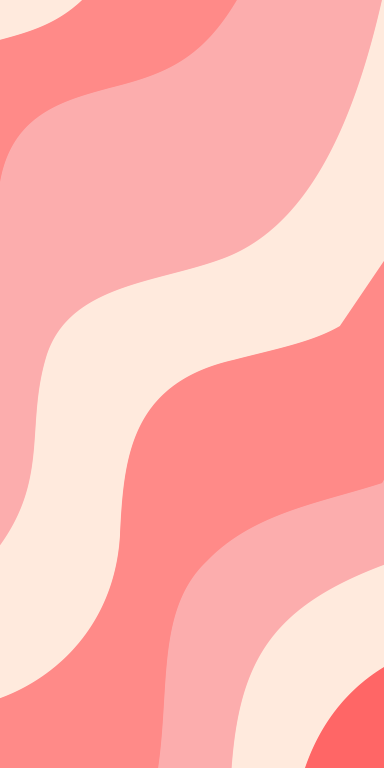
Write a Shadertoy shader that draws this background.

```glsl
// Flat wavy bands of cream, coral and pink sweeping up from lower left to upper right.
// Each band edge is a chain of rising cubic curves, solved for height at a given x;
// the bands are painted in order from the upper left to the lower right corner.

vec2 cubic(vec2 a, vec2 b, vec2 c, vec2 d, float t) {
    float s = 1.0 - t;
    return s*s*s*a + 3.0*s*s*t*b + 3.0*s*t*t*c + t*t*t*d;
}

// Approximate signed distance to a rising curve: positive above it, negative below
float curve(vec2 p, vec2 a, vec2 b, vec2 c, vec2 d) {
    if (p.x < a.x) return 1e3;
    if (p.x > d.x) return -1e3;
    float lo = 0.0, hi = 1.0;
    for (int i = 0; i < 18; i++) {
        float mid = 0.5 * (lo + hi);
        if (cubic(a, b, c, d, mid).x < p.x) lo = mid; else hi = mid;
    }
    float t = 0.5 * (lo + hi), s = 1.0 - t;
    vec2 tangent = normalize(s*s*(b - a) + 2.0*s*t*(c - b) + t*t*(d - c));
    return (p.y - cubic(a, b, c, d, t).y) * tangent.x;
}

float line(vec2 p, vec2 a, vec2 b) {
    return curve(p, a, mix(a, b, 1.0 / 3.0), mix(a, b, 2.0 / 3.0), b);
}

// Band edges, on a canvas 100 wide and 200 high
float cornerEdge(vec2 p) {
    return curve(p, vec2(-0.5, 189.5), vec2(7.8, 191.7), vec2(15.1, 193.8), vec2(21.9, 200.5));
}

float upperEdge(vec2 p) {
    vec2 joint = vec2(28.6, 177.1);
    return p.x < joint.x
        ? curve(p, vec2(-0.3, 150.5), vec2(2.1, 170.1), vec2(16.1, 173.7), joint)
        : curve(p, joint, vec2(43.0, 180.7), vec2(52.6, 184.4), vec2(62.0, 200.5));
}

float ribbonTop(vec2 p) {
    vec2 j1 = vec2(12.2, 107.6), j2 = vec2(57.3, 132.4);
    if (p.x < j1.x) return curve(p, vec2(-0.5, 57.3), vec2(13.0, 75.5), vec2(6.5, 89.3), j1);
    if (p.x < j2.x) return curve(p, j1, vec2(18.2, 125.8), vec2(40.4, 126.3), j2);
    return curve(p, j2, vec2(79.4, 140.1), vec2(91.9, 166.1), vec2(99.7, 201.0));
}

float ribbonBottom(vec2 p) {
    vec2 j1 = vec2(31.3, 62.0), j2 = vec2(60.9, 106.3), kink = vec2(88.5, 115.1);
    if (p.x < j1.x) return curve(p, vec2(-0.5, 18.0), vec2(15.6, 23.7), vec2(30.5, 38.5), j1);
    if (p.x < j2.x) return curve(p, j1, vec2(32.3, 81.5), vec2(34.4, 100.3), j2);
    if (p.x < kink.x) return curve(p, j2, vec2(71.6, 109.1), vec2(81.3, 110.9), kink);
    return line(p, kink, vec2(100.5, 132.8));
}

float lowerEdge(vec2 p) {
    vec2 joint = vec2(53.9, 53.9), kink = vec2(99.5, 74.2);
    if (p.x < joint.x) return curve(p, vec2(40.9, -1.8), vec2(44.5, 20.3), vec2(40.4, 41.1), joint);
    if (p.x < kink.x) return curve(p, joint, vec2(65.9, 66.4), vec2(83.3, 69.0), kink);
    return line(p, kink, vec2(100.5, 76.0));
}

float innerEdge(vec2 p) {
    return curve(p, vec2(60.2, -1.8), vec2(62.0, 27.6), vec2(70.3, 41.9), vec2(100.5, 53.1));
}

float coreEdge(vec2 p) {
    return curve(p, vec2(78.9, -1.6), vec2(82.6, 10.4), vec2(89.8, 20.3), vec2(100.5, 26.6));
}

void mainImage(out vec4 fragColor, in vec2 fragCoord) {
    vec2 p = fragCoord / iResolution.xy * vec2(100.0, 200.0);
    float soft = 60.0 / iResolution.x;

    vec3 cream = vec3(1.0, 0.916, 0.867);
    vec3 coral = vec3(1.0, 0.54, 0.535);
    vec3 pink = vec3(0.99, 0.68, 0.68);
    vec3 red = vec3(1.0, 0.4, 0.4);

    // Paint everything below each edge, one band over the last
    vec3 color = cream;
    color = mix(color, coral, smoothstep(soft, -soft, cornerEdge(p)));
    color = mix(color, pink, smoothstep(soft, -soft, upperEdge(p)));
    color = mix(color, cream, smoothstep(soft, -soft, ribbonTop(p)));
    color = mix(color, coral, smoothstep(soft, -soft, ribbonBottom(p)));
    color = mix(color, pink, smoothstep(soft, -soft, lowerEdge(p)));
    color = mix(color, cream, smoothstep(soft, -soft, innerEdge(p)));
    color = mix(color, red, smoothstep(soft, -soft, coreEdge(p)));

    fragColor = vec4(color, 1.0);
}
```
